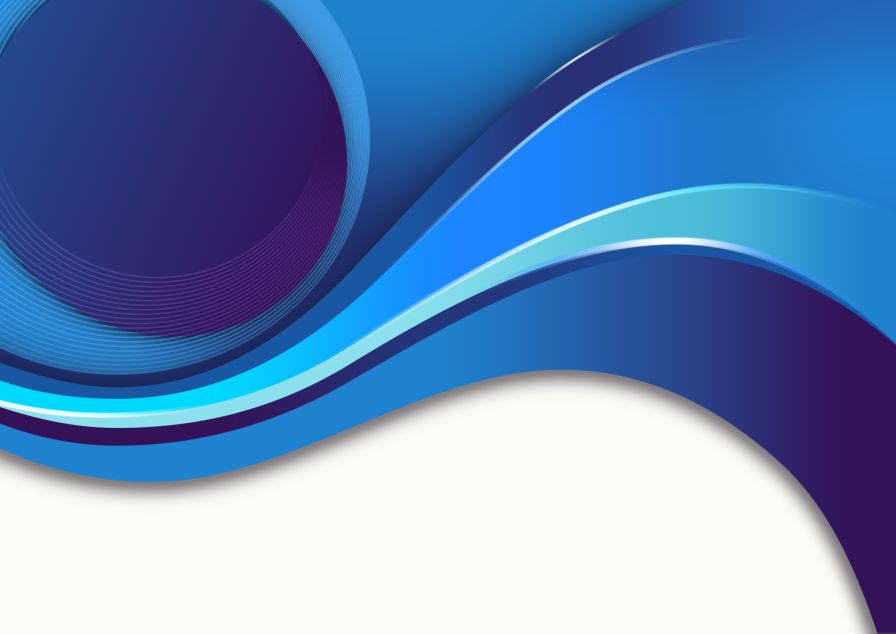
Write a Shadertoy shader that draws this background.

```glsl
// Flowing blue ribbons over a pale page, with a dark disc and fine rings at the upper left.
#define ASPECT 1.417
#define SOFT (0.8 / iResolution.y)
#define LINE_COUNT 22
#define LINE_WIDTH 0.0008
#define PAGE_SHADOW 0.022
#define NAVY vec3(0.14, 0.21, 0.48)
#define PURPLE vec3(0.20, 0.07, 0.34)
#define BLUE vec3(0.12, 0.51, 0.81)
#define DEEP_BLUE vec3(0.10, 0.34, 0.64)
#define CYAN vec3(0.00, 0.85, 1.00)
#define PAPER vec3(0.99, 0.985, 0.965)

float cover(float d) { return smoothstep(-SOFT, SOFT, d); }

float stroke(float d, float width) {
    return 1.0 - smoothstep(0.4 * width, 0.6 * width + 1.5 * SOFT, abs(d));
}

// Rises and falls smoothly between two ends.
float span(float x, float start, float middle, float end) {
    return smoothstep(start, middle, x) * (1.0 - smoothstep(middle, end, x));
}

// Signed distance above a smooth curve; each node holds x, height and slope.
float above(vec2 p, vec3 a, vec3 b, vec3 c, vec3 d, vec3 e) {
    vec3 l = a, r = b;
    if (p.x > b.x) { l = b; r = c; }
    if (p.x > c.x) { l = c; r = d; }
    if (p.x > d.x) { l = d; r = e; }
    float w = r.x - l.x, rise = r.y - l.y;
    float t = clamp((p.x - l.x) / w, 0.0, 1.0);
    float k1 = w * l.z;
    float k2 = 3.0 * rise - w * (2.0 * l.z + r.z);
    float k3 = w * (l.z + r.z) - 2.0 * rise;
    float height = l.y + t * (k1 + t * (k2 + t * k3));
    float slope = (k1 + t * (2.0 * k2 + 3.0 * t * k3)) / w;
    return (p.y - height) / sqrt(1.0 + slope * slope);
}

float ellipse(vec2 p, vec2 radii) {
    float k = length(p / radii);
    return k * (k - 1.0) / (length(p / (radii * radii)) + 1e-4);
}

// Ring family: from the inner crescent (0) to the outer rim (1).
float ring(vec2 p, float t) {
    vec2 center = mix(vec2(0.249, 0.815), vec2(0.185, 0.779), t);
    return ellipse(p - center, mix(vec2(0.262, 0.253), vec2(0.399, 0.369), t));
}

vec3 backdrop(vec2 p) {
    vec3 col = mix(NAVY, BLUE, smoothstep(0.58, 0.96, p.y));

    // Blue rim around the disc
    float shade = smoothstep(0.2, 0.48, p.x) * smoothstep(0.85, 0.52, p.y);
    vec3 rim = mix(BLUE + 0.03, NAVY, 0.85 * shade);
    col = mix(col, rim, cover(-ring(p, 1.0)));

    // Disc with its drop shadow and crescent
    vec2 q = p - vec2(0.258, 0.760);
    float disc = ellipse(vec2(q.x - q.y, q.x + q.y) * 0.7071, vec2(0.299, 0.282));
    col = mix(col, NAVY * 0.45, 0.75 * exp(-max(disc, 0.0) / 0.012));
    float tone = clamp((1.1 * p.x + 0.5 * (1.0 - p.y)) / 0.75, 0.0, 1.0);
    vec3 face = mix(vec3(0.14, 0.30, 0.58), PURPLE, tone);
    face = mix(face, PURPLE * 0.95, 0.45 * cover(ring(p, 0.0)) * smoothstep(0.1, 0.4, p.x));
    float inside = cover(-disc);
    col = mix(col, face, inside);

    // Fine rings
    vec3 ink = mix(vec3(0.35, 0.68, 0.95), mix(vec3(0.3, 0.5, 0.8), vec3(0.45, 0.2, 0.6), tone), inside);
    float strength = mix(0.5, 0.5 * smoothstep(0.8, 0.6, p.y), inside);
    for (int i = 0; i < LINE_COUNT; i++) {
        float t = float(i) / float(LINE_COUNT - 1);
        col = mix(col, ink, strength * stroke(ring(p, t), LINE_WIDTH));
    }
    return col;
}

void mainImage(out vec4 fragColor, in vec2 fragCoord) {
    vec2 p = fragCoord / iResolution.xy * vec2(ASPECT, 1.0);
    float x = p.x;

    // Ribbon edges, from top to bottom
    float crest = above(p, vec3(0, 0.428, -0.35), vec3(0.185, 0.389, 0), vec3(0.554, 0.572, 1.05), vec3(0.923, 0.915, 0.6), vec3(1.417, 1.11, 0.3));
    float sky = above(p, vec3(0, 0.4, -0.35), vec3(0.185, 0.371, 0), vec3(0.59, 0.552, 0.95), vec3(0.923, 0.847, 0.66), vec3(1.417, 0.963, 0.12));
    float pale = above(p, vec3(0, 0.365, -0.25), vec3(0.166, 0.345, 0), vec3(0.554, 0.454, 0.63), vec3(1.18, 0.707, 0), vec3(1.417, 0.666, -0.3));
    float fold = above(p, vec3(0, 0.358, -0.33), vec3(0.185, 0.325, 0), vec3(0.554, 0.426, 0.61), vec3(1.07, 0.618, 0), vec3(1.417, 0.458, -0.95));
    float band = above(p, vec3(0, 0.332, -0.38), vec3(0.185, 0.297, 0), vec3(0.554, 0.399, 0.58), vec3(1.07, 0.598, 0), vec3(1.417, 0.456, -0.85));
    float page = above(p, vec3(0, 0.293, -0.45), vec3(0.24, 0.24, 0), vec3(0.886, 0.417, 0), vec3(1.2, 0.299, -0.8), vec3(1.388, 0, -3));

    vec3 col = backdrop(p);
    col = mix(col, NAVY * 0.55, 0.6 * exp(-max(crest, 0.0) / 0.035));

    // Bright ribbon colour, shared with the far end of the dark strip
    vec3 skyCol = mix(CYAN, vec3(0.11, 0.52, 1.0), smoothstep(0.3, 0.76, x));
    skyCol = mix(skyCol, vec3(0.12, 0.46, 0.77), smoothstep(0.8, 1.2, x));
    skyCol = mix(skyCol, vec3(0.14, 0.36, 0.68), 0.8 * smoothstep(0.8, 0.98, p.y));
    skyCol += vec3(0.0, 0.06, 0.08) * smoothstep(0.3, 0.0, length(p - vec2(1.4, 0.82)));

    // Dark strip
    vec3 stripCol = mix(DEEP_BLUE, vec3(0.16, 0.19, 0.46), smoothstep(0.62, 0.9, x));
    stripCol = mix(stripCol, skyCol, smoothstep(0.95, 1.25, x));
    col = mix(col, stripCol, cover(-crest));
    col = mix(col, vec3(0.9, 0.95, 1.0), 0.9 * span(x, 0.83, 0.91, 0.99) * stroke(crest, 0.002));

    // Bright ribbon
    col = mix(col, skyCol, cover(-sky));
    col = mix(col, vec3(0.65, 0.88, 1.0), 0.85 * span(x, 0.6, 0.88, 1.22) * stroke(sky, 0.004));

    // Pale ribbon
    vec3 paleCol = mix(vec3(0.55, 0.88, 0.93), vec3(0.30, 0.74, 0.85), smoothstep(0.6, 1.1, x));
    paleCol = mix(paleCol, BLUE, smoothstep(1.08, 1.4, x));
    col = mix(col, paleCol, cover(-pale));
    vec3 glint = mix(vec3(0.92, 1.0, 1.0), vec3(0.35, 0.9, 1.0), smoothstep(0.9, 1.15, x));
    float glintFade = max(span(x, 0.45, 1.0, 1.42), 1.0 - smoothstep(0.1, 0.35, x));
    col = mix(col, glint, glintFade * stroke(pale, 0.006));

    // Dark fold with a white lip
    vec3 foldCol = mix(PURPLE, NAVY, smoothstep(0.3, 0.7, x));
    foldCol = mix(foldCol, DEEP_BLUE, smoothstep(0.75, 1.1, x));
    col = mix(col, foldCol, cover(-fold));
    vec3 lip = mix(vec3(0.2, 0.55, 1.0), vec3(1.0), span(x, 0.8, 1.06, 1.28));
    col = mix(col, lip, span(x, 0.72, 1.06, 1.42) * stroke(fold - 0.002, 0.009));

    // Lower band
    vec3 bandCol = mix(BLUE, vec3(0.16, 0.28, 0.56), smoothstep(0.65, 1.12, x));
    bandCol = mix(bandCol, PURPLE, smoothstep(1.02, 1.38, x));
    col = mix(col, bandCol, cover(-band));

    // Page with the shadow cast by the band
    float depth = page / PAGE_SHADOW;
    vec3 pageCol = mix(PAPER, vec3(0.42, 0.40, 0.42), 0.85 * exp(-depth * depth));
    col = mix(col, pageCol, cover(-page));

    fragColor = vec4(col, 1.0);
}
```
